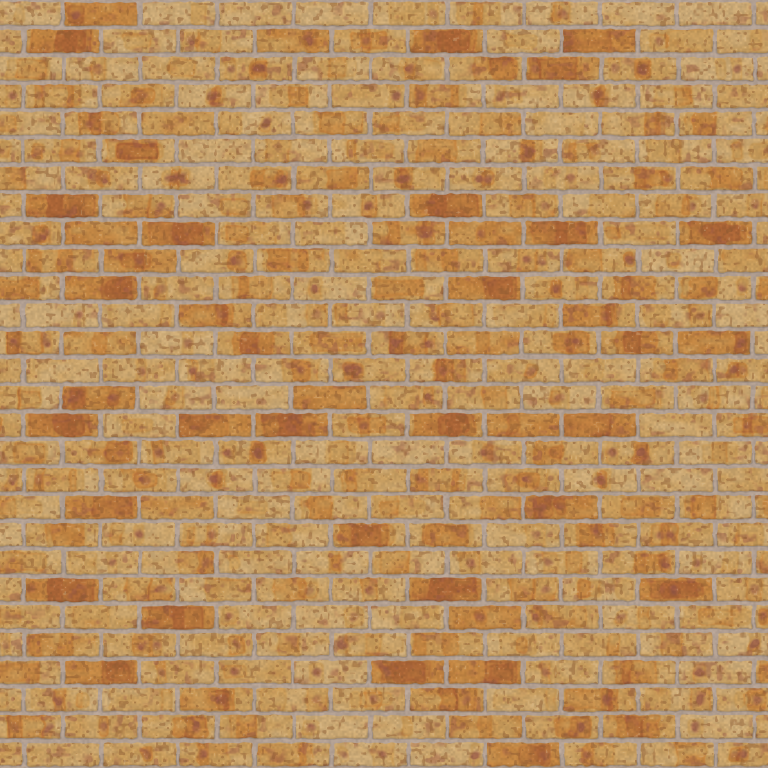
Reproduce this texture procedurally as a WebGL 1 fragment shader.

```glsl
precision highp float;
// Weathered yellow brick wall in half bond: 10 bricks across, 28 courses up, seamless.
uniform vec2 u_resolution;

float hash(vec2 p) {
  vec3 q = fract(vec3(p.xyx) * 0.1031);
  q += dot(q, q.yzx + 33.33);
  return fract((q.x + q.y) * q.z);
}

// Value noise that wraps over the canvas after a whole number of cells.
float noise(vec2 uv, vec2 cells) {
  vec2 p = uv * cells;
  vec2 i = floor(p);
  vec2 f = fract(p);
  f = f * f * (3.0 - 2.0 * f);
  vec2 a = mod(i, cells);
  vec2 b = mod(i + 1.0, cells);
  return mix(mix(hash(a), hash(vec2(b.x, a.y)), f.x),
             mix(hash(vec2(a.x, b.y)), hash(b), f.x), f.y);
}

float roundedBox(vec2 p, vec2 halfSize, float radius) {
  vec2 d = abs(p) - halfSize + radius;
  return length(max(d, 0.0)) + min(max(d.x, d.y), 0.0) - radius;
}

// Firing colour from pale sand through gold to rust.
vec3 clayColor(float heat) {
  vec3 color = mix(vec3(0.79, 0.66, 0.46), vec3(0.77, 0.60, 0.35), smoothstep(0.0, 0.4, heat));
  color = mix(color, vec3(0.75, 0.51, 0.25), smoothstep(0.35, 0.7, heat));
  return mix(color, vec3(0.66, 0.39, 0.21), smoothstep(0.65, 1.1, heat));
}

void main() {
  vec2 uv = gl_FragCoord.xy / u_resolution;

  // Shared grain at several scales.
  float cloud = noise(uv, vec2(50.0, 90.0));
  float rough = noise(uv + 0.37, vec2(150.0));
  float grain = noise(uv, vec2(340.0));
  float pits = smoothstep(0.66, 0.88, noise(uv + 0.61, vec2(210.0)));

  // Half bond with slightly uneven courses.
  float course = floor(uv.y * 28.0);
  float shift = 0.31 + 0.5 * mod(course, 2.0) + 0.04 * (hash(vec2(course, 7.0)) - 0.5);
  vec2 wall = vec2(uv.x * 10.0 - shift, uv.y * 28.0);
  vec2 cell = mod(floor(wall), vec2(10.0, 28.0));

  // Most bricks recur every 5 by 14, others are unique.
  vec2 id = hash(cell + 91.0) < 0.65 ? mod(cell, vec2(5.0, 14.0)) : cell + 40.0;

  // Brick space: one unit is a course height.
  vec2 p = (fract(wall) - 0.5) * vec2(2.8, 1.0);
  p.x += 0.05 * (hash(cell + 13.0) - 0.5);
  p.y += 0.03 * (hash(cell + 29.0) - 0.5);
  vec2 worn = p + 0.06 * (vec2(rough, noise(uv + 0.19, vec2(130.0))) - 0.5);
  float edge = roundedBox(worn, vec2(1.32, 0.42), 0.06);
  float soft = max(28.0 / u_resolution.y * 0.7, 0.025);
  float brick = 1.0 - smoothstep(-soft, soft, edge);

  // Base firing of the whole brick.
  float tone = hash(id + 3.0);
  float heat = 0.08 + 0.28 * tone + 0.3 * smoothstep(0.78, 0.95, tone) + 0.32 * (cloud - 0.5);

  // Kiln marks: bands, framed panels and round spots with a purple heart.
  float heart = 0.0;
  vec2 warped = p + 0.14 * (vec2(cloud, noise(uv + 0.43, vec2(60.0, 90.0))) - 0.5);
  for (int k = 0; k < 3; k++) {
    vec2 seed = id + vec2(17.0, 31.0) * float(k + 1);
    float present = step(0.42, hash(seed));
    float size = hash(seed + 5.0);
    float halfWidth = mix(0.17, 0.95, size * size);
    float center = (hash(seed + 11.0) * 2.0 - 1.0) * (1.25 - 0.9 * halfWidth);
    vec2 m = warped - vec2(center, 0.0);
    float d = roundedBox(m, vec2(halfWidth, mix(0.24, 0.55, hash(seed + 23.0))), 0.14);
    float inside = 1.0 - smoothstep(-0.05, 0.06, d);
    float rim = exp(-260.0 * d * d);
    heat += present * mix(0.5, 1.0, hash(seed + 37.0)) * (0.27 * inside + 0.17 * rim);
    float spot = 1.0 - smoothstep(0.06, 0.24, length(m));
    heart += present * spot * step(size, 0.55) * step(0.45, hash(seed + 41.0));
  }

  // Clay surface: grain, dark pits, iron flecks and pale scuffs.
  vec3 clay = clayColor(heat);
  float fleck = smoothstep(0.5, 0.8, rough) * smoothstep(0.45, 0.8, cloud);
  clay = mix(clay, vec3(0.57, 0.33, 0.27), clamp(heart * (0.3 + 0.6 * rough) + 0.45 * fleck, 0.0, 0.75));
  clay *= 0.94 + 0.13 * grain;
  clay = mix(clay, vec3(0.55, 0.35, 0.19), 0.45 * pits);
  clay = mix(clay, vec3(0.83, 0.74, 0.59), 0.3 * smoothstep(0.75, 0.95, grain) * smoothstep(0.5, 0.2, rough));
  clay *= 1.0 - 0.12 * smoothstep(-0.09, 0.0, edge) * smoothstep(0.2, -0.4, p.y);

  // Sandy grey mortar, shaded just below each brick.
  vec3 mortar = vec3(0.69, 0.62, 0.57) * (0.93 + 0.09 * grain + 0.07 * rough);
  mortar *= 1.0 - 0.14 * smoothstep(0.07, 0.0, edge) * step(p.y, 0.0);

  gl_FragColor = vec4(mix(mortar, clay, brick), 1.0);
}
```
